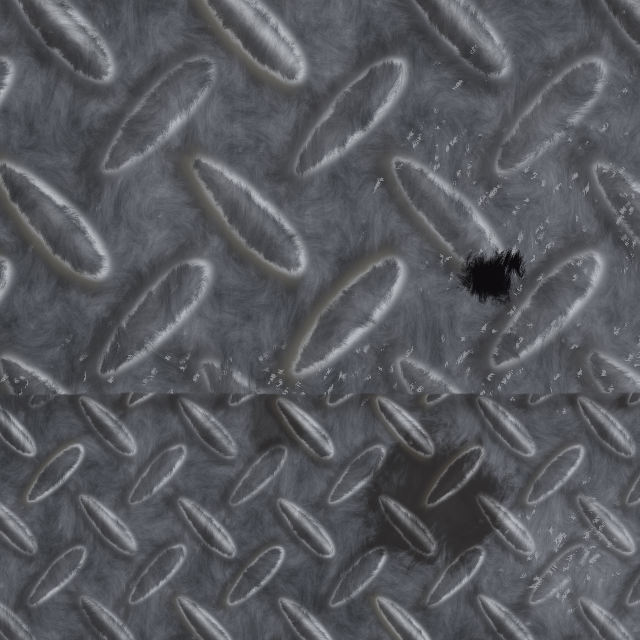
Write a three.js fragment shader that draws this texture.

```glsl
// Worn steel tread plate: large crossed lugs above a seam, a finer sheet below it.
#define SEAM 0.385
#define BIG_PITCH 0.307
#define SMALL_PITCH 0.156
#define LUG_SIZE vec2(0.385, 0.105)
#define LUG_LEAN 0.81
#define MOTTLE 0.72
#define STEEL_DARK vec3(0.25, 0.26, 0.28)
#define STEEL_LIGHT vec3(0.47, 0.48, 0.51)
#define GLINT vec3(0.71, 0.72, 0.74)
#define OIL vec3(0.16, 0.15, 0.15)
#define RUST vec3(0.46, 0.43, 0.36)
#define TAR vec3(0.05, 0.045, 0.055)

varying vec2 vUv;

float hash(vec2 p) {
  return fract(sin(dot(p, vec2(127.1, 311.7))) * 43758.5);
}

float bell(float x) {
  return exp(-x * x);
}

// Warped, layered sines; signed and centred on zero
float grime(vec2 p) {
  float sum = 0.0, amp = 0.5;
  for (int i = 0; i < 7; i++) {
    p = mat2(0.8, -0.6, 0.6, 0.8) * p * 1.95 + 1.7;
    p += 0.7 * sin(p.yx * 0.83 + float(i));
    sum += amp * sin(p.x) * sin(p.y);
    amp *= 0.78;
  }
  return sum;
}

// Cellular noise: distance to the nearest point, and that point's random value
vec2 cells(vec2 p) {
  vec2 cell = floor(p), best = vec2(9.0, 0.0);
  for (int y = -1; y <= 1; y++) {
    for (int x = -1; x <= 1; x++) {
      vec2 id = cell + vec2(x, y);
      vec2 point = id + vec2(hash(id), hash(id + 41.3));
      float dist = length(p - point);
      if (dist < best.x) best = vec2(dist, hash(id + 7.9));
    }
  }
  return best;
}

// Bright nicks scattered over the cells
float nicks(vec2 p, float density) {
  vec2 c = cells(p);
  return smoothstep(0.48, 0.12, c.x) * smoothstep(1.0 - density, 1.15 - density, c.y);
}

// One lattice of raised lugs: x = glint, y = shadow, z = rust
vec3 lugs(vec2 q, float side, float seed, float flare, float rough) {
  vec2 id = floor(q);
  float rnd = hash(id + seed);
  vec2 c = fract(q) - 0.5 + 0.045 * (vec2(rnd, hash(id + seed + 5.3)) - 0.5);
  c.y *= side;
  vec2 axis = vec2(cos(LUG_LEAN), sin(LUG_LEAN));
  vec2 v = vec2(dot(c, axis), dot(c, vec2(axis.y, -axis.x)));

  // Egg-shaped ellipse, blunter at its far end
  vec2 r = LUG_SIZE * vec2(1.0, 1.0 + 0.6 * clamp(v.x, -0.4, 0.4));
  float k = length(v / r);
  float d = k * (k - 1.0) / max(length(v / (r * r)), 0.001) + 0.014 * rough;

  float lit = smoothstep(-0.07, 0.08, v.y + 0.12 * v.x);
  float inside = smoothstep(0.015, -0.02, d);
  float patchy = clamp(0.75 + 0.5 * rough + 0.4 * (rnd - 0.5), 0.15, 1.1);
  float rim = bell(d / mix(0.013, 0.025, lit)) * mix(0.45, 0.9, lit) * patchy;
  float streak = flare * inside * bell((v.y - 0.035) / 0.04) * (0.65 + 0.35 * rnd + 0.3 * rough);
  float shadow = 0.4 * inside * (1.0 - lit) * (0.4 + flare)
    + 0.4 * bell((d - 0.055) / 0.04) * (1.0 - lit);
  float rust = bell((d - 0.02) / 0.035) * (1.0 - lit) * smoothstep(0.45, 1.0, rnd);
  return vec3(max(rim, streak), shadow, rust);
}

// Both lug directions, staggered by half a pitch
vec3 plate(vec2 q, float seed, float flare, float rough) {
  return lugs(q + 0.5, 1.0, seed, 0.08, rough) + lugs(q, -1.0, seed + 19.0, flare, rough);
}

// Soft spot with a ragged edge
float blot(vec2 p, vec2 centre, float radius, float ragged) {
  return smoothstep(1.25, 0.6, length(p - centre) / radius + ragged);
}

void main() {
  vec2 p = vUv;
  float broad = grime(p * 3.0 + 2.0);
  float fine = grime(p * vec2(27.0, 21.0));
  float upper = smoothstep(-0.002, 0.002, p.y - SEAM - 0.003 * broad);

  // Lugs of the two sheets
  float bigFlare = 0.22 + 0.6 * smoothstep(0.8, 0.95, p.y);
  vec3 big = plate((p - vec2(0.240, 0.815)) / BIG_PITCH, 3.0, bigFlare, fine);
  vec3 small = plate((p - vec2(0.0875, 0.2565)) / SMALL_PITCH, 11.0, 0.85, fine);
  vec3 lug = mix(small, big, upper);

  // Mottled steel, paler towards the right
  float worn = blot(p, vec2(0.89, 0.13), 0.1, 0.5 * broad);
  float tone = 0.36 + MOTTLE * (0.35 * broad + 0.45 * fine) + 0.16 * (p.x - 0.5) + 0.35 * worn;
  vec3 color = mix(STEEL_DARK, STEEL_LIGHT, clamp(tone, -0.25, 1.35));

  // Oil stains and the shade under the seam
  float oil = 0.8 * blot(p, vec2(0.70, 0.225), 0.095, 0.5 * broad + 0.15 * fine);
  oil += 0.5 * blot(p, vec2(0.43, 0.33), 0.045, 0.5 * broad);
  oil += 0.5 * bell((p.y - SEAM + 0.012) / 0.016) * (1.0 - upper) * (0.7 + 0.5 * broad);
  color = mix(color, OIL, clamp(oil + lug.y, 0.0, 0.85));
  color = mix(color, RUST, 0.4 * lug.z);

  // Nicks gather beside the seam and at the worn right side
  float wear = 0.06 + 0.22 * blot(p, vec2(0.87, 0.64), 0.22, broad) + 0.3 * worn;
  wear += 0.22 * upper * bell((p.y - SEAM - 0.035) / 0.04);
  float nick = nicks(p * vec2(85.0, 68.0) + 0.8 * fine, wear);
  float glint = max(lug.x * (1.0 - 0.3 * oil), 0.6 * nick);
  color = mix(color, GLINT, clamp(glint, 0.0, 1.0));

  // Tar blob
  float tar = blot(p, vec2(0.762, 0.567), 0.036, 0.4 * fine);
  tar = max(tar, blot(p, vec2(0.803, 0.588), 0.020, 0.6 * fine));
  color = mix(color, TAR, tar);

  gl_FragColor = vec4(color, 1.0);
}
```
